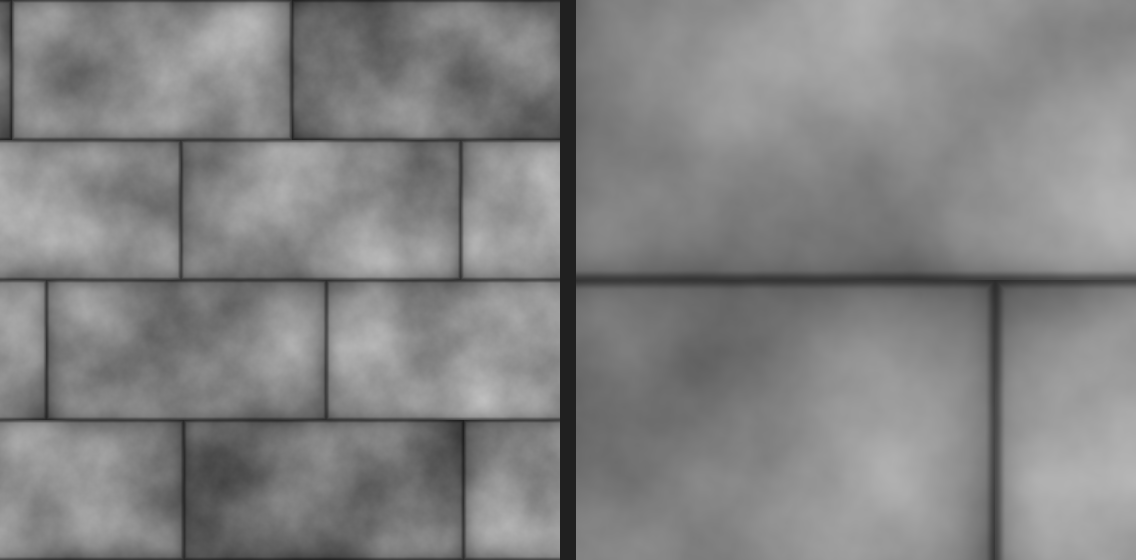
Left: the whole. Right: its middle third, enlarged.
Reproduce this texture procedurally as a Shadertoy shader.

```glsl
const float ROWS = 4.0;
const float COLUMNS = 2.0;
// One component per course, counted from the bottom
const vec4 COURSE_SHIFT = vec4(0.328, 0.083, 0.323, 0.021);
const vec4 FIRST_TONE = vec4(0.43, 0.51, 0.57, 0.56);
const vec4 SECOND_TONE = vec4(0.54, 0.59, 0.59, 0.46);

const float JOINT_EDGE = 0.0065;
const float JOINT_DARKNESS = 0.40;
const float RIM_DARKNESS = 0.28;
const float RIM_WIDTH = 0.015;

const int CLOUD_LAYERS = 7;
const float CLOUD_FREQUENCY = 13.5;
const float CLOUD_STRENGTH = 0.105;
const float LAYER_GAIN = 0.53;
const float LAYER_SCALE = 1.83;
const float LAYER_TURN = 0.93;

// Layered sine products, each layer turned and bent to hide its grid
float clouds(vec2 p, float seed) {
    float c = cos(LAYER_TURN), s = sin(LAYER_TURN);
    mat2 turn = LAYER_SCALE * mat2(c, s, -s, c);
    float sum = 0.0;
    float gain = 1.0;
    for (int i = 0; i < CLOUD_LAYERS; i++) {
        vec2 phase = seed * vec2(1.0, 1.7) + float(i) * vec2(2.1, 4.3);
        vec2 bent = p + 0.9 * sin(0.63 * p.yx + phase.yx);
        sum += gain * sin(bent.x + phase.x) * sin(bent.y + phase.y);
        p = turn * p;
        gain *= LAYER_GAIN;
    }
    return sum;
}

void mainImage(out vec4 fragColor, in vec2 fragCoord) {
    vec2 uv = fragCoord / iResolution.xy;
    vec2 blockSize = 1.0 / vec2(COLUMNS, ROWS);

    // Staggered block layout
    float row = mod(floor(uv.y * ROWS), ROWS);
    int course = int(row);
    vec2 grid = vec2(uv.x - COURSE_SHIFT[course], uv.y) / blockSize;
    float column = mod(floor(grid.x), COLUMNS);
    vec2 local = fract(grid) * blockSize;
    vec2 edge = min(local, blockSize - local);

    // Stone tone and mottling
    float tone = column < 0.5 ? FIRST_TONE[course] : SECOND_TONE[course];
    float seed = 3.7 * row + 9.1 * column + 1.3;
    tone += CLOUD_STRENGTH * clouds(local * CLOUD_FREQUENCY, seed);

    // Soft dark rim, deepest in the corners
    vec2 rim = 1.0 - RIM_DARKNESS * exp(-edge / RIM_WIDTH);
    tone *= rim.x * rim.y;

    // Thin joint with a feathered edge
    float pixel = 1.0 / min(iResolution.x, iResolution.y);
    float feather = max(JOINT_EDGE, pixel);
    float joint = 1.0 - smoothstep(0.0, feather, min(edge.x, edge.y));
    tone *= 1.0 - JOINT_DARKNESS * joint;

    fragColor = vec4(vec3(clamp(tone, 0.0, 1.0)), 1.0);
}
```
